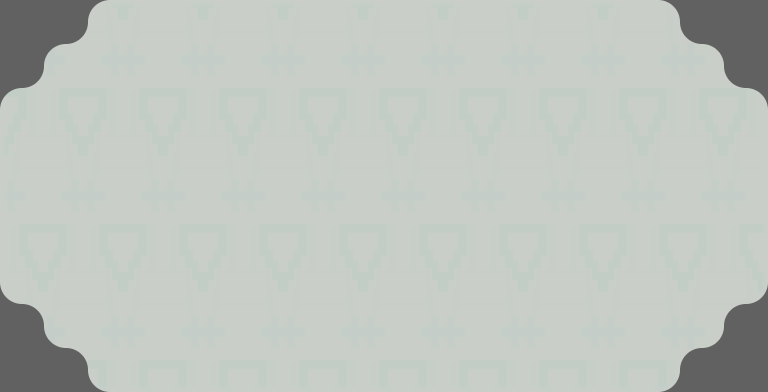
A WebGL 1 fragment shader for this pattern:

```glsl
precision highp float;
// Pale panel with scalloped corners and a faint half-drop stencil of stepped wedges and crosses.

uniform vec2 u_resolution;

#define TILE vec2(768.0, 392.0)      // design units across the canvas
#define CELL vec2(80.0, 136.0)       // one motif
#define FIRST_MOTIF vec2(3.0, 88.0)  // centre line and top of a motif
#define SCALLOP 22.0                 // radius of the corner arcs
#define FEATHER 1.8                  // softness of the stencil
#define RIM_FADE 9.0                 // stencil dies out here so tile edges join
#define PANEL_COLOR vec3(0.787, 0.809, 0.787)
#define INK_COLOR vec3(0.755, 0.803, 0.776)
#define WARM_COLOR vec3(0.789, 0.801, 0.776)
#define CORNER_COLOR vec3(0.38)

float boxDistance(vec2 p, vec2 center, vec2 halfSize) {
  vec2 d = abs(p - center) - halfSize;
  return length(max(d, 0.0)) + min(max(d.x, d.y), 0.0);
}

// Box hanging from a top edge, mirrored about x = 0
float hangingBox(vec2 p, float halfWidth, float top, float bottom) {
  return boxDistance(p, vec2(0.0, 0.5 * (top + bottom)), vec2(halfWidth, 0.5 * (bottom - top)));
}

float softFill(float d) {
  return 1.0 - smoothstep(-FEATHER, FEATHER, d);
}

// Outline of a wedge that narrows downwards in steps
float steppedWedge(vec2 p) {
  float outer = 1000.0;
  float inner = 1000.0;
  for (int i = 0; i < 4; i++) {
    float k = float(i);
    outer = min(outer, hangingBox(p, 24.0 - 6.2 * k, 0.0, 32.0 + 12.0 * k));
    if (i < 3) inner = min(inner, hangingBox(p, 15.0 - 5.0 * k, 9.0, 26.0 + 11.0 * k));
  }
  return max(outer, -inner);
}

// Horizontal bar crossed by two uprights
float doubleCross(vec2 p) {
  float bar = boxDistance(p, vec2(0.0, 108.0), vec2(22.0, 5.5));
  float upright = boxDistance(p, vec2(8.0, 108.0), vec2(4.0, 17.0));
  return min(bar, upright);
}

// Joins two shapes with a concave fillet
float filletUnion(float a, float b, float r) {
  return max(r, min(a, b)) - length(max(r - vec2(a, b), 0.0));
}

// Panel whose corners climb in rounded steps; negative inside
float panelDistance(vec2 p) {
  vec2 q = min(p, TILE - p);
  float d = 1000.0;
  for (int i = 0; i < 3; i++) {
    float k = float(i);
    vec2 center = SCALLOP * vec2(1.0 + 2.0 * k, 5.0 - 2.0 * k);
    float stepShape = length(max(center - q, 0.0)) - SCALLOP;
    d = filletUnion(d, stepShape, SCALLOP);
  }
  return d;
}

void main() {
  vec2 uv = gl_FragCoord.xy / u_resolution;
  vec2 p = vec2(uv.x, 1.0 - uv.y) * TILE;
  float pixel = TILE.x / u_resolution.x;

  // Half-drop cells, mirrored left to right
  vec2 g = p - FIRST_MOTIF;
  float row = floor(g.y / CELL.y);
  float x = mod(g.x - 0.5 * CELL.x * (row - 1.0), CELL.x) - 0.5 * CELL.x;
  vec2 c = vec2(abs(x), g.y - row * CELL.y);

  // Stencil layers
  float ink = 0.85 * softFill(steppedWedge(c));
  ink = max(ink, 0.55 * softFill(doubleCross(c)));
  float posts = min(boxDistance(c, vec2(30.0, 26.0), vec2(3.5, 24.0)),
                    boxDistance(c, vec2(13.0, 77.0), vec2(3.5, 12.0)));
  ink = max(ink, 0.25 * softFill(posts));
  float frame = abs(boxDistance(c, vec2(40.0, 64.0), vec2(25.0, 16.0))) - 2.5;
  float warm = 0.6 * softFill(frame);

  vec2 rim = min(p, TILE - p);
  float fade = smoothstep(0.0, RIM_FADE, min(rim.x, rim.y));

  vec3 color = mix(PANEL_COLOR, WARM_COLOR, warm * fade);
  color = mix(color, INK_COLOR, ink * fade);

  float coverage = clamp(0.5 - panelDistance(p) / pixel, 0.0, 1.0);
  gl_FragColor = vec4(mix(CORNER_COLOR, color, coverage), 1.0);
}
```
